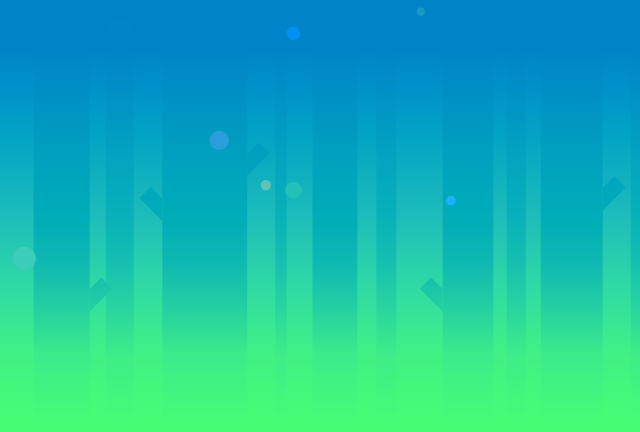
Write a Shadertoy shader that draws this background.

```glsl
// An abstract forest: flat tree trunks with stubby branches over a blue to
// green gradient, with a few soft coloured dots. Trunks and branches are masks
// that blend between two vertical colour ramps on a 768 by 520 unit canvas.

// Coverage of a signed distance, smoothed over about one pixel
float cover(float dist) {
    return clamp(0.5 - dist * iResolution.x / 768.0, 0.0, 1.0);
}

float band(float x, vec2 span) {
    return cover(max(span.x - x, x - span.y));
}

// Share of the way from a to b, for chaining gradient stops
float stop(float a, float b, float h) {
    return clamp((h - a) / (b - a), 0.0, 1.0);
}

// Both ramps run downwards, h = 0 at the top
vec3 skyRamp(float h) {
    vec3 c = mix(vec3(0.0, 0.515, 0.79), vec3(0.0, 0.57, 0.79), stop(0.11, 0.20, h));
    c = mix(c, vec3(0.01, 0.645, 0.77), stop(0.20, 0.32, h));
    c = mix(c, vec3(0.11, 0.74, 0.73), stop(0.32, 0.50, h));
    c = mix(c, vec3(0.19, 0.86, 0.64), stop(0.50, 0.67, h));
    c = mix(c, vec3(0.25, 0.94, 0.525), stop(0.67, 0.81, h));
    return mix(c, vec3(0.275, 0.99, 0.46), stop(0.81, 0.97, h));
}

vec3 trunkRamp(float h) {
    vec3 c = mix(vec3(0.0, 0.515, 0.79), vec3(0.0, 0.555, 0.77), stop(0.10, 0.20, h));
    c = mix(c, vec3(0.0, 0.63, 0.748), stop(0.20, 0.36, h));
    c = mix(c, vec3(0.0, 0.68, 0.72), stop(0.36, 0.51, h));
    c = mix(c, vec3(0.06, 0.725, 0.695), stop(0.51, 0.61, h));
    c = mix(c, vec3(0.14, 0.81, 0.635), stop(0.61, 0.71, h));
    c = mix(c, vec3(0.235, 0.92, 0.54), stop(0.71, 0.82, h));
    return mix(c, vec3(0.275, 0.99, 0.46), stop(0.82, 0.98, h));
}

// Diagonal stub: base.x is the trunk edge, base.y its top, side is -1 or 1
float branch(vec2 p, vec2 base, float side) {
    float d = side * (p.x - base.x);
    float h = p.y - base.y;
    float stub = max(abs(d + h - 27.5) - 13.5, d - h - 14.0) * 0.707;
    return cover(max(stub, -d));
}

void mainImage(out vec4 fragColor, in vec2 fragCoord) {
    vec2 uv = fragCoord / iResolution.xy;
    vec2 p = vec2(uv.x, 1.0 - uv.y) * vec2(768.0, 520.0);
    float h = 1.0 - uv.y;

    // Left and right edges of the trunks
    vec2 nearTrunks[5] = vec2[5](vec2(40.3, 107.7), vec2(194.8, 296.6), vec2(375, 428.7),
                                 vec2(531.2, 592), vec2(649, 723.3));
    vec2 farTrunks[5] = vec2[5](vec2(127, 160.5), vec2(330.3, 344), vec2(451.6, 475.6),
                                vec2(608, 631), vec2(757, 780));
    // Trunk edge, top and side of the branches
    vec3 stubs[5] = vec3[5](vec3(107.7, 334, 1), vec3(194.8, 225, -1), vec3(296.6, 171, 1),
                            vec3(531.2, 334, -1), vec3(723.3, 212, 1));

    float nearMask = 0.0, farMask = 0.0;
    for (int i = 0; i < 5; i++) {
        nearMask = max(nearMask, band(p.x, nearTrunks[i]));
        nearMask = max(nearMask, branch(p, stubs[i].xy, stubs[i].z));
        farMask = max(farMask, band(p.x, farTrunks[i]));
    }
    vec3 color = mix(skyRamp(h), trunkRamp(h), max(nearMask, 0.72 * farMask));

    // Floating dots: centre and radius, then tint
    vec3 dots[8] = vec3[8](vec3(144, 40, 18), vec3(352, 40, 8), vec3(505, 14, 5),
                           vec3(263, 169, 11.5), vec3(319, 223, 6.2), vec3(352, 229, 9.8),
                           vec3(541, 241.5, 5.8), vec3(29, 311, 14));
    vec3 tints[8] = vec3[8](vec3(0.0, 0.522, 0.785), vec3(0.0, 0.57, 0.95),
                            vec3(0.09, 0.60, 0.77), vec3(0.16, 0.62, 0.86),
                            vec3(0.38, 0.76, 0.72), vec3(0.13, 0.76, 0.71),
                            vec3(0.10, 0.70, 1.0), vec3(0.23, 0.80, 0.73));
    for (int i = 0; i < 8; i++)
        color = mix(color, tints[i], cover(length(p - dots[i].xy) - dots[i].z));

    fragColor = vec4(color, 1.0);
}
```
